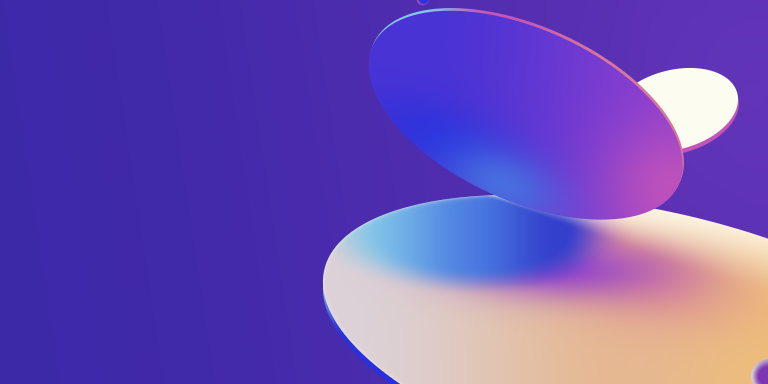
This background is drawn by a Shadertoy shader. Its source:

```glsl
// Tilted glossy discs floating over a violet backdrop, with two small beads.
// Each disc is a skewed ellipse: an offset rim below a face, and the face is
// shaded by stacking soft elliptical glows. Lengths are in canvas heights.

// Disc layout: centre, half extents of the bounding box, skew in -1..1
const vec2 UPPER_POS = vec2(1.372, 0.707), UPPER_EXT = vec2(0.409, 0.272);
const vec2 LOWER_POS = vec2(1.703, 0.102), LOWER_EXT = vec2(0.862, 0.391);
const vec2 SMALL_POS = vec2(1.755, 0.714), SMALL_EXT = vec2(0.167, 0.109);
const float UPPER_SKEW = -0.48, LOWER_SKEW = -0.42, SMALL_SKEW = 0.25;

// Rim offsets show the thickness of each disc
const vec2 UPPER_RIM = vec2(-0.003, -0.007);
const vec2 LOWER_RIM = vec2(0.0, -0.018);
const vec2 SMALL_RIM = vec2(0.002, -0.011);

// Beads: centre and radius
const vec3 CORNER_BEAD = vec3(2.0, 0.02, 0.044);
const vec3 TOP_BEAD = vec3(1.102, 1.003, 0.017);

// Palette
const vec3 INDIGO = vec3(0.235, 0.16, 0.66);
const vec3 VIOLET = vec3(0.36, 0.185, 0.70);
const vec3 ROYAL = vec3(0.29, 0.20, 0.83);
const vec3 ORCHID = vec3(0.57, 0.25, 0.81);
const vec3 MAGENTA = vec3(0.77, 0.33, 0.72);
const vec3 DEEP_BLUE = vec3(0.16, 0.19, 0.87);
const vec3 SKY = vec3(0.28, 0.47, 0.88);
const vec3 CYAN = vec3(0.51, 0.78, 0.91);
const vec3 LILAC = vec3(0.86, 0.82, 0.84);
const vec3 ROSE = vec3(0.84, 0.47, 0.60);
const vec3 PEACH = vec3(0.90, 0.72, 0.57);
const vec3 GOLD = vec3(0.93, 0.74, 0.48);
const vec3 CREAM = vec3(0.99, 0.96, 0.89);
const vec3 IVORY = vec3(0.99, 0.99, 0.94);

// Squared radius in a skewed ellipse, equal to 1 on the outline
float ellipseLevel(vec2 p, vec2 ext, float skew) {
    vec2 q = p / ext;
    return (dot(q, q) - 2.0 * skew * q.x * q.y) / (1.0 - skew * skew);
}

// First-order signed distance to the outline
float ellipseDistance(vec2 p, vec2 ext, float skew) {
    vec2 q = p / ext;
    vec2 slope = (q - skew * q.yx) / (ext * (1.0 - skew * skew));
    float r = sqrt(ellipseLevel(p, ext, skew));
    return (r - 1.0) * r / max(length(slope), 1e-3);
}

float glow(vec2 p, vec2 centre, vec2 ext, float skew) {
    return exp(-ellipseLevel(p - centre, ext, skew));
}

float coverage(float d) {
    return clamp(0.5 - d * iResolution.y, 0.0, 1.0);
}

vec3 backdrop(vec2 p) {
    vec3 c = mix(INDIGO, VIOLET, smoothstep(-0.1, 2.1, p.x + 0.15 * (p.y - 0.5)));
    return c + 0.02 * glow(p, vec2(1.95, 0.75), vec2(0.4), 0.0);
}

vec3 upperFace(vec2 p) {
    vec3 c = mix(ROYAL, ORCHID, smoothstep(1.1, 1.85, p.x + 0.1 * (0.7 - p.y)));
    c = mix(c, MAGENTA, 0.85 * glow(p, vec2(1.75, 0.51), vec2(0.17, 0.16), 0.0));
    c = mix(c, DEEP_BLUE, 0.9 * glow(p, vec2(1.15, 0.63), vec2(0.20, 0.12), -0.5));
    return mix(c, SKY, 0.85 * glow(p, vec2(1.31, 0.52), vec2(0.15, 0.10), -0.4));
}

vec3 lowerFace(vec2 p) {
    vec3 c = mix(LILAC, PEACH, smoothstep(0.9, 1.65, p.x));
    c = mix(c, GOLD, smoothstep(1.6, 2.05, p.x));
    c = mix(c, ROSE, 0.8 * glow(p, vec2(1.66, 0.29), vec2(0.24, 0.12), -0.3));
    c = mix(c, ORCHID, 0.9 * glow(p, vec2(1.46, 0.295), vec2(0.25, 0.07), 0.0));

    // Blue reflection, running from cyan to indigo and ending in orchid
    vec3 pool = mix(CYAN, SKY, smoothstep(0.92, 1.28, p.x));
    pool = mix(pool, vec3(0.20, 0.25, 0.80), smoothstep(1.22, 1.46, p.x));
    pool = mix(pool, ORCHID, smoothstep(1.47, 1.62, p.x));
    float r = sqrt(ellipseLevel(p - vec2(1.235, 0.40), vec2(0.385, 0.155), 0.0));
    c = mix(c, pool, 1.0 - smoothstep(0.62, 1.12, r));

    // Bright wedge that widens to the right below the upper disc
    float width = 0.025 + 0.28 * max(p.x - 1.32, 0.0);
    float rise = p.y - 0.475 + 0.32 * (p.x - 1.315);
    return mix(c, CREAM, 0.95 * smoothstep(-0.2, 0.8, rise / width));
}

vec3 bead(vec3 c, vec2 p, vec3 ball, vec3 core, vec3 edge) {
    vec2 q = (p - ball.xy) / ball.z;
    float lit = smoothstep(0.5, 1.0, length(q)) * (0.6 - 0.4 * q.x);
    return mix(c, mix(core, edge, lit), coverage((length(q) - 1.0) * ball.z));
}

void mainImage(out vec4 fragColor, in vec2 fragCoord) {
    vec2 p = fragCoord / iResolution.y;
    vec3 c = backdrop(p);

    // Small pale disc
    vec2 q = p - SMALL_POS;
    c = mix(c, MAGENTA, coverage(ellipseDistance(q - SMALL_RIM, SMALL_EXT, SMALL_SKEW)));
    c = mix(c, IVORY, coverage(ellipseDistance(q, SMALL_EXT, SMALL_SKEW)));

    // Large lower disc with a lit left edge
    q = p - LOWER_POS;
    vec3 rim = mix(DEEP_BLUE, CYAN, smoothstep(0.12, 0.28, p.y));
    float d = ellipseDistance(q, LOWER_EXT, LOWER_SKEW);
    c = mix(c, rim, coverage(ellipseDistance(q - LOWER_RIM, LOWER_EXT, LOWER_SKEW)));
    vec3 face = mix(lowerFace(p), CREAM, 0.5 * exp(-abs(d) / 0.004));
    c = mix(c, face, coverage(d));

    // Upper disc, its rim running from cyan to rose
    q = p - UPPER_POS;
    rim = mix(CYAN, MAGENTA, smoothstep(1.10, 1.28, p.x));
    rim = mix(rim, ROSE, smoothstep(1.3, 1.6, p.x));
    c = mix(c, rim, coverage(ellipseDistance(q, UPPER_EXT, UPPER_SKEW)));
    c = mix(c, upperFace(p), coverage(ellipseDistance(q - UPPER_RIM, UPPER_EXT, UPPER_SKEW)));

    c = bead(c, p, CORNER_BEAD, ORCHID * 0.85, LILAC);
    c = bead(c, p, TOP_BEAD, DEEP_BLUE, MAGENTA);
    fragColor = vec4(c, 1.0);
}
```
